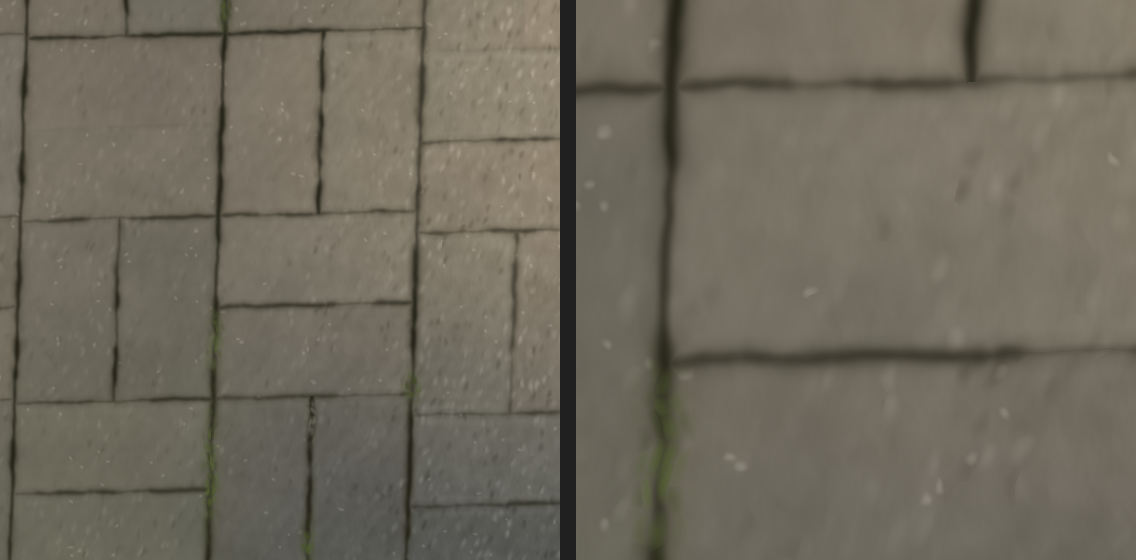
Left, the full canvas; right, a detail of the centre.
Write a three.js fragment shader that draws this texture.

```glsl
// Worn concrete pavers in a basket weave, with broken dark joints and tufts of moss.
varying vec2 vUv;

const vec2 CELL = vec2(0.354, 0.326); // one pair of pavers

float hash(vec2 p) {
  vec3 q = fract(p.xyx * vec3(0.1031, 0.1030, 0.0973));
  q += dot(q, q.yzx + 33.33);
  return fract((q.x + q.y) * q.z);
}

// Cellular noise: distance to the nearest point and that point's id.
vec2 cellular(vec2 p) {
  vec2 base = floor(p);
  vec2 best = vec2(9.0, 0.0);
  for (int j = -1; j <= 1; j++) {
    for (int i = -1; i <= 1; i++) {
      vec2 c = base + vec2(float(i), float(j));
      vec2 point = c + 0.15 + 0.7 * vec2(hash(c), hash(c + 57.0));
      float d = length(point - p);
      if (d < best.x) best = vec2(d, hash(c + 113.0));
    }
  }
  return best;
}

// Layered sines, about -1 to 1.
float waves(vec2 p) {
  float sum = 0.0;
  float amp = 0.5;
  for (int i = 0; i < 4; i++) {
    sum += amp * sin(p.x + 1.7 * sin(p.y)) * cos(p.y - 0.6 * p.x);
    p = mat2(1.5, 1.2, -1.2, 1.5) * p + 2.3;
    amp *= 0.6;
  }
  return sum;
}

// Sheared columns, each laid at its own height and a slight slope.
vec2 layPavers(vec2 p) {
  float u = (p.x - 0.018 - 0.031 * p.y) / CELL.x;
  float col = max(floor(u), 0.0);
  float shift = 0.029 * col - 0.02 * col * col;
  float tilt = 0.009 * (fract(u) - 0.5);
  return vec2(u, (p.y - 0.284 - shift - tilt) / CELL.y);
}

float roundedBox(vec2 p, vec2 size, float r) {
  vec2 d = abs(p) - size + r;
  return length(max(d, 0.0)) + min(max(d.x, d.y), 0.0) - r;
}

float bump(float x, float centre, float spread) {
  float t = (x - centre) / spread;
  return exp(-t * t);
}

vec3 stoneColour(vec2 p) {
  vec3 olive = vec3(0.400, 0.393, 0.338);
  vec3 slate = vec3(0.345, 0.347, 0.328);
  vec3 taupe = vec3(0.455, 0.432, 0.383);
  vec3 sand = vec3(0.560, 0.520, 0.445);
  vec3 low = mix(olive, slate, smoothstep(0.2, 0.6, p.x));
  vec3 high = mix(taupe, sand, smoothstep(0.3, 1.0, p.x));
  return mix(low, high, smoothstep(-0.05, 0.75, p.y));
}

void main() {
  vec2 wobble = vec2(waves(vUv * 24.0), waves(vUv.yx * 27.0 + 4.0));
  vec2 grid = layPavers(vUv + 0.003 * wobble);
  vec2 id = floor(grid);
  vec2 local = fract(grid) - 0.5;

  // Pairs alternate between upright and lying.
  bool upright = mod(id.x + id.y, 2.0) < 0.5;
  vec2 split = upright ? vec2(2.0, 1.0) : vec2(1.0, 2.0);
  vec2 size = CELL / split;
  vec2 inPair = (local + 0.5) * split;
  vec2 paver = id * 2.0 + floor(inPair);
  float box = roundedBox((fract(inPair) - 0.5) * size, size * 0.5, 0.022);

  // Stone: tint per paver, soft stains, short streaks and pits.
  vec3 colour = stoneColour(vUv) * (1.0 + 0.06 * (hash(paver + 11.0) - 0.5));
  colour += vec3(0.012, -0.002, -0.004) * (hash(paver + 31.0) - 0.3);
  colour *= 1.0 + 0.05 * waves(vUv * 13.0 + paver * 3.1);
  vec2 slanted = vec2(vUv.x - 0.2 * vUv.y, vUv.y) + 0.007 * wobble;
  float rough = mix(0.45, 1.0, smoothstep(0.25, 0.9, vUv.x));
  float patchy = clamp(0.6 + 1.1 * waves(vUv * 21.0 + 9.0), 0.15, 1.3);
  colour += 0.03 * rough * waves(slanted * vec2(95.0, 48.0));
  vec2 chip = cellular(slanted * vec2(80.0, 42.0));
  float spot = 1.0 - smoothstep(0.0, 0.6, chip.x);
  colour += 0.085 * rough * patchy * spot * smoothstep(0.6, 1.0, chip.y);
  colour -= 0.075 * rough * patchy * spot * (1.0 - smoothstep(0.0, 0.3, chip.y));
  vec2 grain = cellular(vUv * 95.0 + wobble);
  colour += 0.08 * (1.0 - smoothstep(0.05, 0.5, grain.x)) * step(0.985, grain.y);

  // Joints: depth varies along the length, and some are nearly filled.
  float worn = 1.0 - 0.9 * step(abs(2.0 * id.y - 2.0 - id.x), 0.5);
  vec2 nearest = floor(grid + 0.5);
  vec2 edge = (grid - nearest) * CELL;
  float middle = upright ? local.x * CELL.x : local.y * CELL.y;
  float depth = smoothstep(-0.45, 0.3, waves(vUv * 19.0 + 3.0));
  float broken = mix(0.4, 1.0, depth);
  float rowDepth = mix(0.45, 0.8, hash(vec2(id.x, nearest.y) + 5.0));
  rowDepth *= 1.0 - 0.8 * step(3.5, id.x + nearest.y);
  float middleDepth = worn * (upright ? mix(0.95, 0.5, step(1.5, id.x)) : 0.6);
  float first = step(abs(nearest.x - 1.0), 0.1);
  float second = step(abs(nearest.x - 2.0), 0.1);

  // Growth on the upright joints, which also fills them.
  float growth = first * (bump(vUv.y, 0.16, 0.10) + 0.8 * bump(vUv.y, 0.39, 0.05) + bump(vUv.y, 0.98, 0.03));
  growth += second * bump(vUv.y, 0.31, 0.03);
  float columnDepth = mix(0.65, 1.0, depth) * (1.0 - 0.45 * min(growth, 1.0));
  columnDepth *= 1.0 - 0.35 * second * smoothstep(0.4, 0.65, vUv.y);

  float columnGap = bump(edge.x, 0.0, mix(0.0036, 0.0056, depth)) * columnDepth;
  float rowGap = bump(edge.y, 0.0, mix(0.0030, 0.0046, depth)) * broken * rowDepth;
  float middleGap = bump(middle, 0.0, mix(0.0032, 0.0052, depth)) * broken * middleDepth;
  float gap = max(max(columnGap, rowGap), middleGap);
  gap = max(gap, 0.4 * worn * broken * smoothstep(-0.003, 0.006, box));

  // Dirt spreads over the paver edges, beside a pale worn rim.
  float dirt = max(bump(edge.x, 0.0, 0.013), rowDepth * bump(edge.y, 0.0, 0.012));
  dirt = max(dirt, middleDepth * bump(middle, 0.0, 0.012));
  colour += 0.022 * worn * rough * bump(box, -0.013, 0.006) * (1.0 - dirt);
  colour = mix(colour, vec3(0.255, 0.245, 0.190), 0.45 * dirt * broken);
  colour = mix(colour, vec3(0.150, 0.140, 0.100), gap);

  // Moss tufts and dry grit.
  float along = growth * bump(edge.x + 0.004 * wobble.y, 0.0, 0.013);
  float pairMoss = float(upright && id.x == 1.0 && id.y < 0.0);
  float inMiddle = pairMoss * bump(middle, 0.0, 0.011);
  along += inMiddle * bump(vUv.y, 0.03, 0.035);
  vec2 leaf = cellular((vUv + 0.010 * wobble) * vec2(115.0, 55.0));
  float moss = clamp(along * 1.1, 0.0, 1.0) * (1.0 - smoothstep(0.1, 0.85, leaf.x));
  vec3 green = mix(vec3(0.21, 0.24, 0.12), vec3(0.36, 0.43, 0.20), leaf.y);
  colour = mix(colour, green, moss * mix(0.5, 1.0, hash(vec2(leaf.y * 91.0, 2.0))));
  float dry = inMiddle * bump(vUv.y, 0.25, 0.04) * step(0.4, leaf.y);
  colour = mix(colour, vec3(0.48, 0.47, 0.42), 0.65 * dry * (1.0 - smoothstep(0.1, 0.7, leaf.x)));

  gl_FragColor = vec4(colour, 1.0);
}
```
